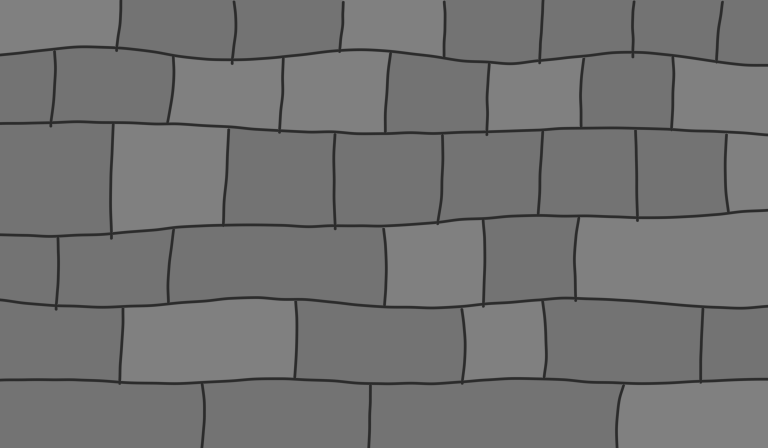
Reproduce this texture procedurally as a Shadertoy shader.

```glsl
// Hand-drawn grey stone wall: six courses of uneven blocks with thin dark joints.
// Wavy bed lines split the courses; upright joints follow a slowly narrowing pitch,
// with some left out to make long blocks. Bit masks pick open joints and pale blocks.

const float HEIGHT = 0.5833;   // wall height, with its width as 1
const int ROWS = 6;

float hash(vec2 p) {
    return fract(sin(dot(p, vec2(127.1, 311.7))) * 43758.5453);
}

// Smooth one-dimensional noise in -0.5..0.5
float noise(float x, float seed) {
    float i = floor(x), f = fract(x);
    return mix(hash(vec2(i, seed)), hash(vec2(i + 1.0, seed)), f * f * (3.0 - 2.0 * f)) - 0.5;
}

// Depth of the bed line under a course: level, slope and one slow wave
float bedLine(int row, float x) {
    const float level[5] = float[5](0.0729, 0.1686, 0.2904, 0.3945, 0.4967);
    // slope, wave height, frequency, crest position
    const vec4 wave[5] = vec4[5](
        vec4(0.010, 0.0078, 17.9, 0.124),
        vec4(0.012, 0.0052, 9.3, 0.143),
        vec4(-0.031, 0.0033, 16.0, 0.286),
        vec4(0.001, 0.0059, 15.3, 0.338),
        vec4(0.000, 0.0030, 20.0, 0.052));
    vec4 w = wave[row];
    return level[row] + w.x * (x - 0.5) - w.y * cos(w.z * (x - w.w))
         + 0.002 * noise(x * 30.0, float(row));
}

// Position of an upright joint; t runs from 0 at its top to 1 at its foot
float jointLine(int row, int index, float t) {
    // first joint, pitch, narrowing
    const vec3 spacing[ROWS] = vec3[ROWS](
        vec3(0.155, 0.152, 0.0036), vec3(0.069, 0.156, 0.0036),
        vec3(0.146, 0.151, 0.0029), vec3(0.074, 0.152, 0.0033),
        vec3(0.158, 0.115, 0.0010), vec3(0.263, 0.109, 0.0000));
    vec3 s = spacing[row];
    float i = float(index);
    vec2 id = vec2(i, float(row));
    float lean = -0.003 + 0.011 * (hash(id + 3.0) - 0.5);
    float bow = 0.008 * (hash(id + 17.0) - 0.5);
    return s.x + s.y * i - s.z * i * i + lean * (t - 0.5)
         + bow * sin(3.14159 * t) + 0.0015 * noise(t * 4.0, i + 9.0 * id.y);
}

void mainImage(out vec4 fragColor, in vec2 fragCoord) {
    const int openJoints[ROWS] = int[ROWS](127, 127, 127, 59, 181, 37);
    const int paleBlocks[ROWS] = int[ROWS](9, 172, 130, 80, 34, 64);

    // Depth is measured down from the top edge
    vec2 uv = fragCoord / iResolution.xy;
    vec2 p = vec2(uv.x, (1.0 - uv.y) * HEIGHT);
    float inkDistance = 1.0;
    float pale = 0.0;

    float top = 0.0;
    for (int row = 0; row < ROWS; row++) {
        bool last = row == ROWS - 1;
        float bottom = last ? HEIGHT : bedLine(row, p.x);
        float t = clamp((p.y - top) / (bottom - top), 0.0, 1.0);
        int block = 0;

        // Upright joints, some running a little past the bed below
        for (int i = 0; i < 8; i++) {
            if (((openJoints[row] >> i) & 1) == 0) continue;
            float offset = p.x - jointLine(row, i, t);
            vec2 id = vec2(float(i), float(row));
            float start = top + 0.004 * hash(id + 31.0);
            float overrun = 0.011 * max(hash(id + 47.0) - 0.4, 0.0);
            float beyond = max(max(start - p.y, p.y - bottom - overrun), 0.0);
            inkDistance = min(inkDistance, length(vec2(offset, beyond)));
            if (offset > 0.0) block = i + 1;
        }

        // Block tone and bed line
        if (p.y >= top && p.y < bottom) pale = float((paleBlocks[row] >> block) & 1);
        if (!last) inkDistance = min(inkDistance, abs(p.y - bottom));
        top = bottom;
    }

    vec3 stone = mix(vec3(0.45), vec3(0.50), pale);
    float soft = 0.75 / iResolution.x;
    float ink = 1.0 - smoothstep(0.0018 - soft, 0.0018 + soft, inkDistance);
    fragColor = vec4(mix(stone, vec3(0.17), ink), 1.0);
}
```
